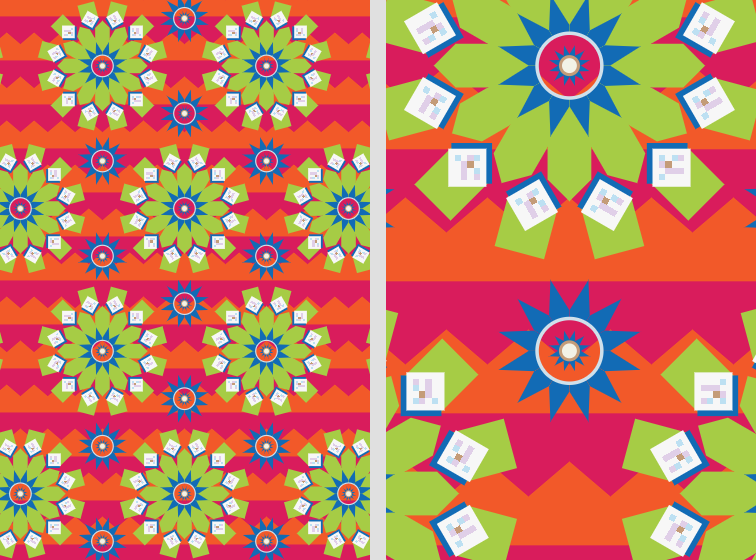
Left: the whole. Right: its middle third, enlarged.
This pattern is drawn by a WebGL 1 fragment shader. Its source:

```glsl
precision highp float;
// Staggered twelve-petal rosettes and small stars over zigzag stripes.
#define DESIGN_HEIGHT 768.0
#define CELL vec2(225.0, 391.2)
#define STAR_OFFSET 130.4
#define STRIPE 60.35
#define ZIGZAG 37.5
#define MAGENTA vec3(0.85, 0.11, 0.36)
#define ORANGE vec3(0.95, 0.35, 0.16)
#define GREEN vec3(0.65, 0.80, 0.27)
#define BLUE vec3(0.07, 0.42, 0.71)
#define PALE vec3(0.81, 0.88, 0.92)
#define TAN vec3(0.77, 0.61, 0.47)
#define SECTOR 0.52359878

uniform vec2 u_resolution;

float pixelSize;

float fill(float d) {
  return clamp(0.5 - d / pixelSize, 0.0, 1.0);
}

float hash(vec2 p) {
  return fract(sin(dot(p, vec2(12.9898, 78.233))) * 43758.5453);
}

float box(vec2 p, vec2 halfSize) {
  vec2 d = abs(p) - halfSize;
  return max(d.x, d.y);
}

// Folds the plane into one of twelve sectors, its axis along +y.
vec2 foldSector(vec2 p, float phase) {
  float a = atan(p.x, p.y) / SECTOR - phase;
  a = (a - floor(a + 0.5)) * SECTOR;
  return length(p) * vec2(sin(a), cos(a));
}

vec2 nearestCell(vec2 p, vec2 origin) {
  vec2 d = p - origin;
  return d - CELL * floor(d / CELL + 0.5);
}

// Stripes with one straight and one toothed edge.
vec3 stripes(vec2 p) {
  float y = p.y - 22.5;
  float row = floor(y / STRIPE);
  float v = y - row * STRIPE;
  float x = (p.x - 253.0) / ZIGZAG + 0.5 * mod(row + 1.0, 2.0);
  float tooth = 22.0 + 32.0 * abs(x - floor(x + 0.5));
  float orange = fill(tooth - v) * fill(v - STRIPE);
  orange = max(orange, fill(v));
  return mix(MAGENTA, ORANGE, orange);
}

// Twelve-pointed star with an open ring and a tiny star inside.
vec3 star(vec3 col, vec3 ground, vec2 p) {
  float r = length(p);
  if (r > 38.0) return col;
  vec2 q = foldSector(p, 0.5);
  float x = abs(q.x);
  float point = max(x - 0.268 * q.y, (x - 0.31 * (33.5 - q.y)) * 0.955);
  col = mix(col, BLUE, fill(point));
  col = mix(col, PALE, fill(r - 15.6));
  col = mix(col, ground, fill(r - 14.0));
  col = mix(col, BLUE, fill((x - 0.31 * (9.5 - q.y)) * 0.955));
  col = mix(col, TAN, fill(r - 4.8));
  return mix(col, vec3(0.95, 0.95, 0.9), fill(r - 3.4));
}

// White tile with a mosaic of soft checks.
vec3 tileColor(vec2 u) {
  vec2 cell = floor(u / 2.9 + 3.0);
  vec2 fromEdge = min(cell, 5.0 - cell);
  float h = hash(cell + 3.0);
  vec3 c = vec3(0.97);
  if (min(fromEdge.x, fromEdge.y) < 0.5) return c;
  c = mix(c, vec3(0.88, 0.81, 0.91), step(0.30, h));
  c = mix(c, vec3(0.74, 0.88, 0.95), step(0.58, h));
  return mix(c, TAN, step(0.84, h));
}

vec3 rosette(vec3 col, vec3 ground, vec2 p) {
  if (length(p) > 95.0) return col;
  vec2 q = foldSector(p, 0.5);
  col = mix(col, GREEN, fill(box(q - vec2(0.0, 75.5), vec2(11.7, 13.0))));

  // Petals with pointed ends
  vec2 s = foldSector(p, 0.0);
  float petal = max(abs(s.x) - 10.0, (abs(s.x) + s.y - 62.0) * 0.707);
  col = mix(col, GREEN, fill(petal));

  // Tiles standing on a corner, each with a blue edge toward the centre
  vec2 t = q - vec2(0.0, 66.0);
  vec2 u = vec2(t.x + t.y, t.y - t.x) * 0.7071;
  col = mix(col, BLUE, fill(box(u + 2.0, vec2(9.3))));
  col = mix(col, tileColor(u), fill(box(u, vec2(8.7))));
  return star(col, ground, p);
}

vec3 pattern(vec2 p) {
  vec3 ground = stripes(p);
  vec3 col = ground;
  for (int i = 0; i < 2; i++) {
    vec2 origin = vec2(253.0, 286.0) - float(i) * 0.5 * CELL;
    col = rosette(col, ground, nearestCell(p, origin));
    for (int j = 0; j < 2; j++) {
      vec2 shift = vec2(0.0, (float(j) * 2.0 - 1.0) * STAR_OFFSET);
      vec2 d = nearestCell(p, origin + shift);
      // The outer columns carry no small stars
      if (abs(p.x - d.x - 253.0) < 150.0) col = star(col, ground, d);
    }
  }
  return col;
}

void main() {
  pixelSize = DESIGN_HEIGHT / u_resolution.y;
  vec2 p = gl_FragCoord.xy * pixelSize;
  p.y = DESIGN_HEIGHT - p.y;
  gl_FragColor = vec4(pattern(p), 1.0);
}
```
